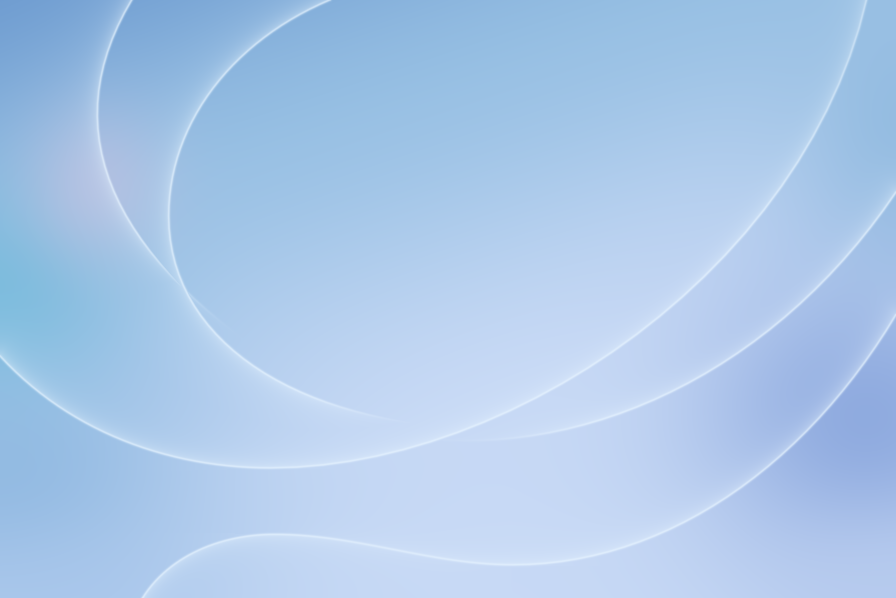
Give the GLSL for this background, as a Shadertoy shader.

```glsl
// Soft blue gradient crossed by thin luminous curves with one-sided halos.

const int SEGMENTS = 28;
const vec3 DEEP_BLUE = vec3(0.42, 0.60, 0.81);
const vec3 SKY_BLUE  = vec3(0.59, 0.75, 0.89);
const vec3 PALE_BLUE = vec3(0.78, 0.85, 0.96);
const vec3 RIM_LIGHT = vec3(0.91, 0.96, 1.00);

vec2 cubicBezier(vec2 a, vec2 b, vec2 c, vec2 d, float t) {
    float u = 1.0 - t;
    return u*u*u*a + 3.0*u*u*t*b + 3.0*u*t*t*c + t*t*t*d;
}

// Signed distance (positive on the left of travel) and curve parameter.
vec2 curveDistance(vec2 p, vec2 a, vec2 b, vec2 c, vec2 d) {
    float nearest = 1e5, side = 1.0, param = 0.0;
    vec2 start = a;
    for (int i = 1; i <= SEGMENTS; i++) {
        vec2 end = cubicBezier(a, b, c, d, float(i) / float(SEGMENTS));
        vec2 edge = end - start, toP = p - start;
        float h = clamp(dot(toP, edge) / dot(edge, edge), 0.0, 1.0);
        float dist = length(toP - edge * h);
        if (dist < nearest) {
            nearest = dist;
            side = edge.x * toP.y - edge.y * toP.x < 0.0 ? -1.0 : 1.0;
            param = (float(i) - 1.0 + h) / float(SEGMENTS);
        }
        start = end;
    }
    return vec2(nearest * side, param);
}

// sides: halo side at both ends (-1 right, 1 left); tail: strength at the end.
float ribbon(vec2 p, vec2 a, vec2 b, vec2 c, vec2 d, vec2 sides, float tail) {
    vec2 hit = curveDistance(p, a, b, c, d);
    float dist = abs(hit.x);
    float facing = 2.0 * smoothstep(-0.002, 0.002, hit.x) - 1.0;
    float weight = 0.5 + 0.5 * facing * mix(sides.x, sides.y, hit.y);
    float core = 0.42 * exp(-pow(dist / 0.0022, 2.0));
    float halo = (0.30 * exp(-dist / 0.012) + 0.16 * exp(-dist / 0.05)) * weight;
    return (core + halo) * mix(1.0, tail, smoothstep(0.65, 1.0, hit.y));
}

vec3 tint(vec3 base, vec2 p, vec2 center, vec2 radius, vec3 color, float amount) {
    vec2 q = (p - center) / radius;
    return mix(base, color, amount * exp(-dot(q, q)));
}

vec3 backdrop(vec2 p) {
    float slope = 0.25 * p.x + 0.75 * (1.0 - p.y);
    vec3 col = mix(DEEP_BLUE, SKY_BLUE, smoothstep(-0.08, 0.32, slope));
    col = mix(col, PALE_BLUE, smoothstep(0.24, 0.72, slope));

    // Broad colour pools at the left and right borders
    col = tint(col, p, vec2(0.00, 0.20), vec2(0.38, 0.26), vec3(0.56, 0.72, 0.88), 0.90);
    col = tint(col, p, vec2(0.12, 0.00), vec2(0.26, 0.12), vec3(0.65, 0.77, 0.92), 0.60);
    col = tint(col, p, vec2(0.00, 0.52), vec2(0.20, 0.17), vec3(0.46, 0.73, 0.86), 0.85);
    col = tint(col, p, vec2(0.16, 0.69), vec2(0.12, 0.13), vec3(0.73, 0.75, 0.88), 0.75);
    col = tint(col, p, vec2(1.52, 0.76), vec2(0.20, 0.28), vec3(0.55, 0.72, 0.87), 0.85);
    col = tint(col, p, vec2(1.45, 0.30), vec2(0.28, 0.25), vec3(0.55, 0.66, 0.87), 0.95);
    return tint(col, p, vec2(1.50, 0.00), vec2(0.22, 0.13), vec3(0.71, 0.79, 0.93), 0.80);
}

// Two open arcs on the left
float leftArcs(vec2 p) {
    vec2 right = vec2(-1.0);
    float outer = ribbon(p, vec2(0.221, 1.0), vec2(0.098, 0.795),
                         vec2(0.176, 0.600), vec2(0.420, 0.424), right, 0.0);
    float upper = ribbon(p, vec2(0.553, 1.0), vec2(0.391, 0.932),
                         vec2(0.283, 0.795), vec2(0.283, 0.639), right, 1.0);
    float lower = ribbon(p, vec2(0.283, 0.639), vec2(0.283, 0.443),
                         vec2(0.469, 0.316), vec2(0.723, 0.289), right, 0.1);
    return max(outer, max(upper, lower));
}

// Wide bowl and the second rim to its right
float bowl(vec2 p) {
    float west = ribbon(p, vec2(0.0, 0.404), vec2(0.117, 0.277),
                        vec2(0.283, 0.217), vec2(0.453, 0.217), vec2(1.0), 1.0);
    float east = ribbon(p, vec2(0.453, 0.217), vec2(0.859, 0.217),
                        vec2(1.348, 0.551), vec2(1.451, 1.0), vec2(1.0), 0.8);
    float rim = ribbon(p, vec2(1.5, 0.678), vec2(1.309, 0.395),
                       vec2(1.016, 0.248), vec2(0.742, 0.264), vec2(-1.0), 0.1);
    return max(rim, max(west, east));
}

// Long wave along the bottom
float lowerWave(vec2 p) {
    float crest = ribbon(p, vec2(0.238, 0.0), vec2(0.283, 0.072),
                         vec2(0.371, 0.107), vec2(0.459, 0.107), vec2(-1.0), 1.0);
    float dip = ribbon(p, vec2(0.459, 0.107), vec2(0.596, 0.107),
                       vec2(0.723, 0.055), vec2(0.859, 0.055), vec2(-1.0, 1.0), 1.0);
    float rise = ribbon(p, vec2(0.859, 0.055), vec2(1.113, 0.055),
                        vec2(1.348, 0.219), vec2(1.5, 0.473), vec2(1.0), 1.0);
    return max(crest, max(dip, rise));
}

void mainImage(out vec4 fragColor, in vec2 fragCoord) {
    vec2 p = fragCoord / iResolution.xy * vec2(1.5, 1.0);
    float light = max(leftArcs(p), max(bowl(p), lowerWave(p)));
    fragColor = vec4(mix(backdrop(p), RIM_LIGHT, clamp(light, 0.0, 1.0)), 1.0);
}
```
